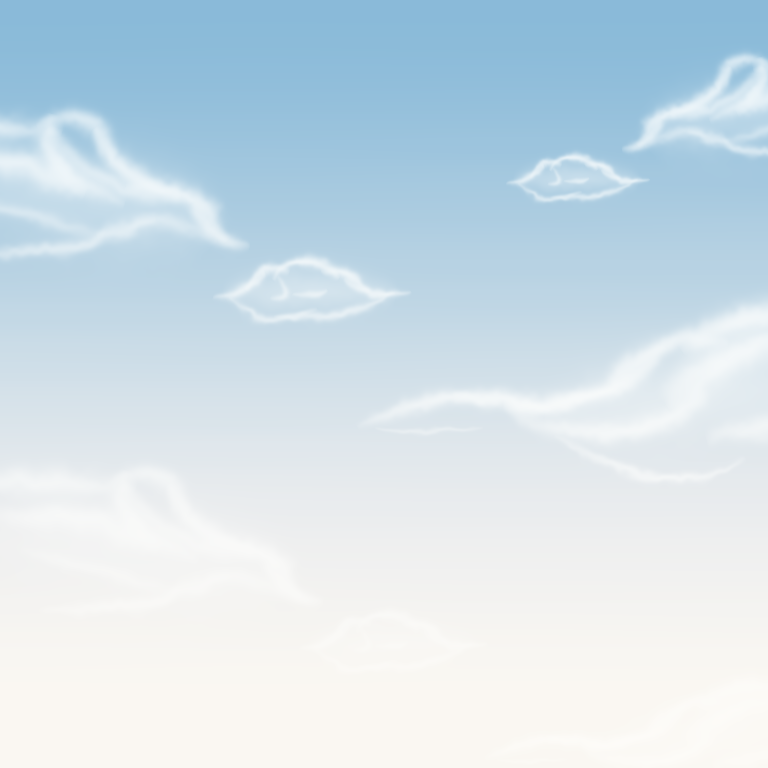
This texture is drawn by a WebGL 1 fragment shader. Its source:

```glsl
precision highp float;
uniform vec2 u_resolution;

float hash(vec2 p) {
  vec3 q = fract(p.xyx * 0.1031);
  q += dot(q, q.yzx + 33.33);
  return fract((q.x + q.y) * q.z);
}

float noise(vec2 p) {
  vec2 i = floor(p), f = fract(p);
  f *= f * (3.0 - 2.0 * f);
  return mix(mix(hash(i), hash(i + vec2(1, 0)), f.x),
             mix(hash(i + vec2(0, 1)), hash(i + vec2(1, 1)), f.x), f.y);
}

// Soft brush mark along a quadratic curve, thinner and fainter at both ends
float stroke(vec2 p, vec2 a, vec2 b, vec2 c, float width) {
  float nearest = 100.0, along = 0.0;
  vec2 start = a;
  for (int i = 1; i <= 8; i++) {
    float t = float(i) / 8.0;
    vec2 end = mix(mix(a, b, t), mix(b, c, t), t);
    vec2 seg = end - start;
    float h = clamp(dot(p - start, seg) / dot(seg, seg), 0.0, 1.0);
    float d = length(p - start - seg * h);
    if (d < nearest) {
      nearest = d;
      along = t - (1.0 - h) / 8.0;
    }
    start = end;
  }
  float taper = sqrt(max(sin(3.14159 * along), 0.0));
  float r = nearest / (width * (0.3 + 0.7 * taper));
  return exp(-r * r) * taper;
}

void lay(inout float cover, float amount) {
  cover += (1.0 - cover) * amount;
}

vec2 feather(vec2 p) {
  vec2 drift = vec2(noise(p * 5.0), noise(p * 5.0 + 19.0)) - 0.5;
  vec2 curl = vec2(noise(p * 13.0 + 7.0), noise(p * 13.0 + 41.0)) - 0.5;
  return p + 0.07 * drift + 0.025 * curl;
}

// Tall cloud whose tail tip sits at the local origin
float billow(vec2 p) {
  if (p.x < -0.4 || p.x > 4.0 || abs(p.y - 0.5) > 1.6) return 0.0;
  p = feather(p);
  float c = 0.36 * stroke(p, vec2(0.3, 0.15), vec2(1.2, 0.5), vec2(3.6, 0.7), 0.45);
  lay(c, 0.7 * stroke(p, vec2(-0.08, -0.02), vec2(0.35, 0.0), vec2(0.55, 0.4), 0.08));
  lay(c, 0.8 * stroke(p, vec2(0.2, 0.05), vec2(0.5, 0.64), vec2(1.2, 0.6), 0.11));
  lay(c, 0.8 * stroke(p, vec2(0.65, 0.48), vec2(1.35, 0.7), vec2(1.5, 1.15), 0.1));
  lay(c, 0.7 * stroke(p, vec2(1.3, 0.85), vec2(1.5, 1.45), vec2(2.1, 1.18), 0.1));
  lay(c, 0.8 * stroke(p, vec2(1.95, 1.3), vec2(2.15, 0.7), vec2(1.2, 0.4), 0.12));
  lay(c, 0.8 * stroke(p, vec2(3.3, 0.8), vec2(2.3, 1.0), vec2(1.6, 0.48), 0.15));
  lay(c, 0.6 * stroke(p, vec2(2.0, 1.15), vec2(1.5, 0.5), vec2(0.6, 0.42), 0.1));
  lay(c, 0.75 * stroke(p, vec2(3.7, 1.15), vec2(2.7, 1.25), vec2(1.85, 1.1), 0.13));
  lay(c, 0.5 * stroke(p, vec2(0.3, 0.05), vec2(0.9, 0.37), vec2(1.5, 0.08), 0.09));
  lay(c, 0.6 * stroke(p, vec2(0.9, 0.24), vec2(1.7, -0.1), vec2(2.8, -0.1), 0.07));
  lay(c, 0.45 * stroke(p, vec2(3.0, 0.5), vec2(2.2, 0.35), vec2(1.4, 0.08), 0.08));
  return c;
}

// Long cloud rising to the right from its thin tip at the local origin
float ribbon(vec2 p) {
  if (p.x < -0.4 || p.x > 5.0 || abs(p.y - 0.2) > 1.7) return 0.0;
  p = feather(p);
  float c = 0.38 * stroke(p, vec2(1.8, 0.1), vec2(3.0, 0.2), vec2(5.4, 0.65), 0.38);
  lay(c, 0.75 * stroke(p, vec2(-0.1, -0.02), vec2(0.9, 0.44), vec2(1.85, 0.17), 0.085));
  lay(c, 0.65 * stroke(p, vec2(0.9, 0.28), vec2(1.8, 0.1), vec2(2.4, 0.35), 0.09));
  lay(c, 0.8 * stroke(p, vec2(1.4, 0.18), vec2(2.6, 0.2), vec2(3.0, 0.78), 0.12));
  lay(c, 0.75 * stroke(p, vec2(2.35, 0.3), vec2(2.9, 1.0), vec2(3.6, 0.8), 0.11));
  lay(c, 0.75 * stroke(p, vec2(1.4, 0.15), vec2(2.9, -0.5), vec2(3.6, 0.65), 0.11));
  lay(c, 0.85 * stroke(p, vec2(3.0, 0.2), vec2(3.6, 0.9), vec2(4.8, 0.9), 0.19));
  lay(c, 0.85 * stroke(p, vec2(3.2, 0.7), vec2(3.7, 1.25), vec2(4.7, 1.05), 0.14));
  lay(c, 0.4 * stroke(p, vec2(0.1, -0.03), vec2(0.6, -0.12), vec2(1.2, 0.0), 0.03));
  lay(c, 0.65 * stroke(p, vec2(1.9, -0.1), vec2(3.0, -0.85), vec2(3.8, -0.33), 0.05));
  lay(c, 0.65 * stroke(p, vec2(3.4, -0.15), vec2(4.0, 0.0), vec2(4.9, 0.1), 0.12));
  return c;
}

// Small scalloped cloud centred on the local origin
float puff(vec2 p) {
  if (abs(p.x) > 1.2 || abs(p.y) > 0.65) return 0.0;
  p = feather(p);
  float c = 0.4 * stroke(p, vec2(-0.85, -0.08), vec2(0.0, 0.1), vec2(0.85, -0.06), 0.2);
  lay(c, 0.7 * stroke(p, vec2(-0.98, -0.08), vec2(-0.6, -0.08), vec2(-0.45, 0.18), 0.05));
  lay(c, 0.75 * stroke(p, vec2(-0.62, -0.02), vec2(-0.5, 0.34), vec2(-0.18, 0.15), 0.05));
  lay(c, 0.85 * stroke(p, vec2(-0.37, 0.1), vec2(-0.02, 0.48), vec2(0.3, 0.12), 0.055));
  lay(c, 0.8 * stroke(p, vec2(0.1, 0.2), vec2(0.4, 0.25), vec2(0.58, -0.02), 0.055));
  lay(c, 0.75 * stroke(p, vec2(0.35, 0.12), vec2(0.72, -0.16), vec2(0.98, 0.02), 0.045));
  lay(c, 0.6 * stroke(p, vec2(-0.8, -0.08), vec2(-0.5, -0.44), vec2(0.05, -0.2), 0.045));
  lay(c, 0.65 * stroke(p, vec2(-0.35, -0.26), vec2(0.3, -0.34), vec2(0.85, -0.03), 0.045));
  lay(c, 0.55 * stroke(p, vec2(-0.3, 0.13), vec2(-0.14, -0.1), vec2(-0.4, -0.04), 0.04));
  lay(c, 0.6 * stroke(p, vec2(-0.17, -0.01), vec2(0.05, -0.1), vec2(0.2, 0.02), 0.035));
  return c;
}

void main() {
  vec2 uv = gl_FragCoord.xy / u_resolution;

  // Blue zenith fading to a warm pale horizon
  float h = uv.y + 0.012 * (noise(uv * vec2(3.0, 45.0)) - 0.5);
  vec3 sky = mix(vec3(0.98, 0.97, 0.95), vec3(0.925, 0.93, 0.935), smoothstep(0.08, 0.37, h));
  sky = mix(sky, vec3(0.77, 0.85, 0.9), smoothstep(0.28, 0.65, h));
  sky = mix(sky, vec3(0.54, 0.73, 0.85), smoothstep(0.5, 1.0, h));

  // Each cloud shape recurs, moved, scaled, mirrored or faded
  float cover = 0.0;
  lay(cover, billow((uv - vec2(0.319, 0.682)) * vec2(-7.68, 7.68)));
  lay(cover, billow((uv - vec2(0.814, 0.807)) * 10.97));
  lay(cover, 0.85 * billow((uv - vec2(0.415, 0.218)) * vec2(-7.68, 7.68)));
  lay(cover, ribbon((uv - vec2(0.475, 0.447)) * 7.68));
  lay(cover, 0.7 * ribbon((uv - vec2(0.638, 0.014)) * 11.8));
  lay(cover, puff((uv - vec2(0.404, 0.622)) * 7.68));
  lay(cover, puff((uv - vec2(0.751, 0.768)) * 10.6));
  lay(cover, 0.65 * puff((uv - vec2(0.51, 0.164)) * 8.1));

  vec3 white = mix(vec3(1.0, 0.995, 0.985), vec3(0.975, 0.99, 0.995), uv.y);
  gl_FragColor = vec4(mix(sky, white, 0.95 * cover), 1.0);
}
```
